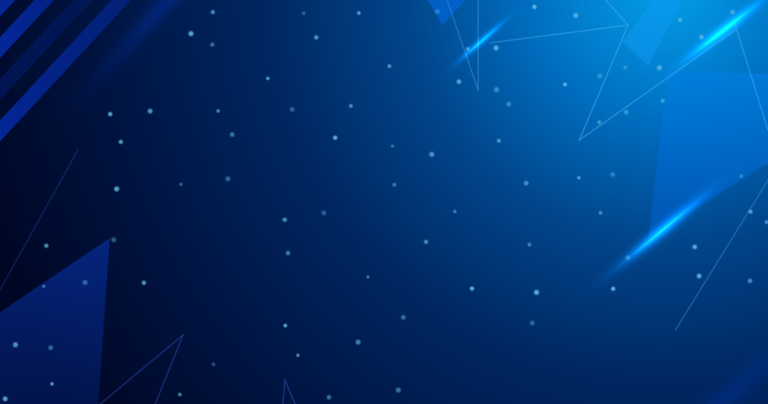
This background is drawn by a WebGL 1 fragment shader. Its source:

```glsl
precision highp float;

uniform vec2 u_resolution;

#define CANVAS vec2(1.9, 1.0)
#define GLOW_CENTER vec2(1.65, 1.05)
#define SKY vec3(0.01, 0.63, 0.92)
#define AZURE vec3(0.0, 0.43, 0.75)
#define OCEAN vec3(0.005, 0.27, 0.54)
#define NAVY vec3(0.0, 0.15, 0.38)
#define MIDNIGHT vec3(0.0, 0.07, 0.24)
#define ABYSS vec3(0.0, 0.025, 0.14)
#define ROYAL vec3(0.02, 0.19, 0.75)
#define CYAN vec3(0.05, 0.8, 1.0)
#define LINE_WIDTH 0.0012
#define DOT_CELL 0.085

float pixel;

float ramp(float a, float b, float x) {
  return clamp((x - a) / (b - a), 0.0, 1.0);
}

vec2 hash2(vec2 c) {
  return fract(sin(vec2(dot(c, vec2(127.1, 311.7)), dot(c, vec2(269.5, 183.3)))) * 4375.85);
}

// Signed distance to an edge, positive on its left side
float edge(vec2 p, vec2 a, vec2 b) {
  vec2 d = b - a;
  return (d.x * (p.y - a.y) - d.y * (p.x - a.x)) / length(d);
}

// Coverage of a counter-clockwise triangle
float triangle(vec2 p, vec2 a, vec2 b, vec2 c) {
  float d = min(edge(p, a, b), min(edge(p, b, c), edge(p, c, a)));
  return smoothstep(-pixel, pixel, d);
}

float segment(vec2 p, vec2 a, vec2 b) {
  vec2 d = b - a;
  float t = clamp(dot(p - a, d) / dot(d, d), 0.0, 1.0);
  return 1.0 - smoothstep(0.0, LINE_WIDTH + pixel, length(p - a - d * t));
}

// Tapered light: a thin core inside a wider halo
vec3 streak(vec2 p, vec2 center, vec2 dir, float size) {
  vec2 q = p - center;
  float along = dot(q, dir) / size;
  float across = abs(dot(q, vec2(-dir.y, dir.x))) / size;
  float core = exp(-along * along * 5.0 - across * 32.0);
  float halo = exp(-along * along * 2.5 - across * across * 170.0);
  return CYAN * core * 0.65 + vec3(0.0, 0.25, 0.5) * halo * 0.7;
}

vec3 background(vec2 p) {
  float d = distance(p, GLOW_CENTER);
  vec3 col = mix(SKY, AZURE, ramp(0.0, 0.35, d));
  col = mix(col, OCEAN, ramp(0.35, 0.65, d));
  col = mix(col, NAVY, ramp(0.65, 1.0, d));
  col = mix(col, MIDNIGHT, ramp(1.0, 1.45, d));
  return mix(col, ABYSS, ramp(1.45, 1.8, d));
}

// Diagonal ribbons in the upper left corner
vec3 ribbons(vec3 col, vec2 p) {
  float s = p.x * 1.08 + 1.0 - p.y;
  for (int i = 0; i < 4; i++) {
    float k = float(i);
    float middle = 0.015 + 0.103 * k;
    float band = 1.0 - smoothstep(0.026 - pixel, 0.026 + pixel, abs(s - middle));
    float fade = mix(0.85, 0.45, ramp(0.0, 0.32, p.x));
    float strength = i == 2 ? 0.3 : 0.85;
    col = mix(col, ROYAL, band * fade * strength);
  }
  float haze = exp(-pow((s - 0.45) / 0.035, 2.0)) * smoothstep(0.12, 0.45, p.x);
  return col + ROYAL * haze * 0.22;
}

float wires(vec2 p) {
  vec2 hub = vec2(1.554, 0.938);
  vec2 low = vec2(1.433, 0.653);
  vec2 tip = vec2(1.183, 0.777);
  vec2 peak = vec2(0.453, 0.171);
  vec2 spike = vec2(0.705, 0.059);
  float w = segment(p, vec2(1.106, 1.0), tip);
  w += segment(p, tip, vec2(1.183, 1.0));
  w += segment(p, vec2(1.213, 0.894), hub);
  w += segment(p, hub, low) + segment(p, hub, vec2(1.498, 1.0));
  w += segment(p, low, vec2(1.819, 0.926));
  w += segment(p, vec2(1.819, 0.938), vec2(1.9, 0.678));
  w += 0.7 * segment(p, vec2(1.9, 0.554), vec2(1.671, 0.183));
  w += 0.7 * segment(p, vec2(0.193, 0.629), vec2(0.0, 0.282));
  w += segment(p, peak, vec2(0.248, 0.0)) + segment(p, peak, vec2(0.384, 0.0));
  w += segment(p, spike, vec2(0.7, 0.0)) + segment(p, spike, vec2(0.73, 0.0));
  return min(w, 1.0);
}

// Scattered soft dots, one candidate per cell
float dots(vec2 p) {
  vec2 cell = floor(p / DOT_CELL);
  vec2 place = (cell + 0.15 + 0.7 * hash2(cell)) * DOT_CELL;
  vec2 kind = hash2(cell + 37.0);
  float cluster = 0.36 + 0.2 * sin(place.x * 17.0 + 1.0) * sin(place.y * 11.0 + place.x * 4.0);
  float empty = step(place.x, 0.25) * step(0.4, place.y);
  empty = max(empty, step(1.35, place.x) * step(place.y, 0.28));
  float radius = mix(0.004, 0.0075, kind.y);
  float spot = 1.0 - smoothstep(radius * 0.3, radius + pixel, distance(p, place));
  return spot * step(kind.x, cluster) * (1.0 - empty) * mix(0.35, 0.85, fract(kind.y * 7.0));
}

void main() {
  pixel = 1.0 / u_resolution.y;
  vec2 p = gl_FragCoord.xy / u_resolution * CANVAS;
  vec3 col = ribbons(background(p), p);

  // Translucent shards
  float shard = triangle(p, vec2(1.653, 0.827), vec2(1.604, 0.411), vec2(2.228, 0.802));
  col = mix(col, mix(vec3(0.0, 0.34, 0.74), vec3(0.0, 0.5, 0.88), ramp(0.41, 0.83, p.y)), shard * 0.7);
  shard = triangle(p, vec2(1.54, 0.896), vec2(1.604, 0.837), vec2(1.881, 1.371));
  col = mix(col, vec3(0.05, 0.6, 0.95), shard * 0.55);
  shard = triangle(p, vec2(1.052, 1.012), vec2(1.094, 0.938), vec2(1.163, 1.012));
  col = mix(col, vec3(0.0, 0.4, 0.85), shard * 0.7);
  shard = triangle(p, vec2(0.272, 0.411), vec2(-0.396, -0.04), vec2(0.24, -0.04));
  col = mix(col, vec3(0.02, 0.15, 0.52), shard * mix(0.4, 0.85, ramp(0.0, 0.38, p.y)));

  // Wires, light streaks and dots
  vec3 wireColor = mix(vec3(0.2, 0.3, 0.75), vec3(0.3, 0.7, 0.95), ramp(0.6, 1.4, p.x));
  col = mix(col, wireColor, wires(p) * 0.42);
  col += streak(p, vec2(1.634, 0.426), vec2(0.77, 0.638), 0.2);
  col += streak(p, vec2(1.79, 0.925), vec2(0.79, 0.613), 0.17);
  col += streak(p, vec2(1.19, 0.897), vec2(0.75, 0.661), 0.11) * 0.8;
  col += ROYAL * 0.14 * exp(-pow(edge(p, vec2(1.78, 0.0), vec2(1.9, 0.11)) / 0.03, 2.0)) * ramp(0.25, 0.0, p.y);
  col = mix(col, vec3(0.42, 0.76, 0.93), dots(p));
  gl_FragColor = vec4(clamp(col, 0.0, 1.0), 1.0);
}
```
